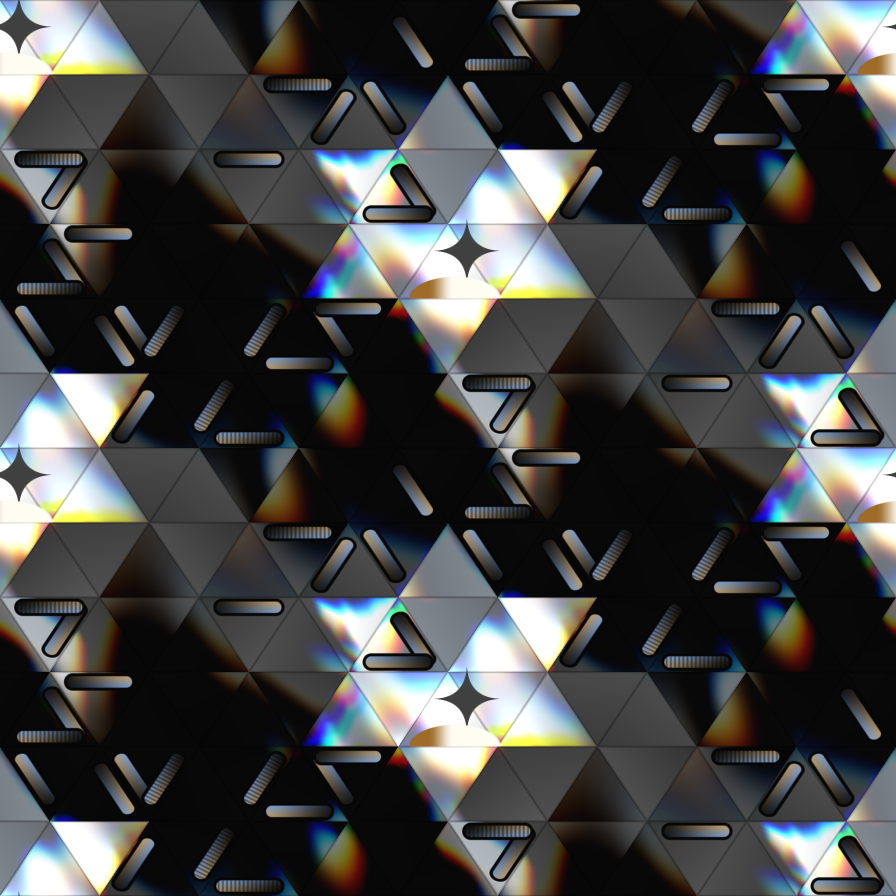
Give the GLSL for this pattern, as a Shadertoy shader.

```glsl
const float TAU = 6.2831853;
const float ROW_HEIGHT = 0.75;              // in triangle sides
const vec2 GRID_SIZE = vec2(9.0);           // canvas size in triangle sides
const vec2 STAR_CENTER = vec2(4.5, 6.75);
const vec2 STAR_STEP = vec2(4.5, 2.25);     // stagger between neighbouring stars

float hash(vec2 p, float seed) {
    return fract(sin(dot(p, vec2(127.1, 311.7)) + seed * 17.3) * 43758.5453);
}

// Value noise that wraps after a whole number of cells
float wrappedNoise(vec2 p, float period, float seed) {
    p *= period;
    vec2 i = floor(p), f = fract(p);
    f = f * f * (3.0 - 2.0 * f);
    vec2 a = mod(i, period), b = mod(i + 1.0, period);
    return mix(mix(hash(a, seed), hash(vec2(b.x, a.y), seed), f.x),
               mix(hash(vec2(a.x, b.y), seed), hash(b, seed), f.x), f.y);
}

vec2 wrapCentered(vec2 v, vec2 size) {
    return v - size * round(v / size);
}

// Offset to the nearest star of the staggered lattice
vec2 starOffset(vec2 p) {
    vec2 size = vec2(9.0, 4.5);
    vec2 a = wrapCentered(p - STAR_CENTER, size);
    vec2 b = wrapCentered(p - STAR_CENTER - STAR_STEP, size);
    return dot(a, a) < dot(b, b) ? a : b;
}

// Skewed coordinates, one unit per star
vec2 latticeCoord(vec2 p) {
    vec2 d = p - STAR_CENTER;
    return vec2(d.x, d.y + 0.5 * d.x) / 4.5;
}

// Two overlapping triangles
float hexagram(vec2 p) {
    p.y *= 0.866 / ROW_HEIGHT;
    float a = p.y;
    float b = 0.866 * p.x - 0.5 * p.y;
    float c = -0.866 * p.x - 0.5 * p.y;
    return min(max(a, max(b, c)), -min(a, min(b, c))) - 0.84;
}

// Brightness seen through the glass: bright stars over grey and black bands
float light(vec2 p, float facetTone) {
    vec2 cell = latticeCoord(p);
    vec2 d = starOffset(p);
    float star = hexagram(d) + 0.28 * (wrappedNoise(cell, 9.0, 1.0) - 0.5)
               + 0.08 * (wrappedNoise(cell, 40.0, 2.0) - 0.5);
    float band = 0.38 * cos(TAU * cell.y) + 0.16 * cos(TAU * cell.x)
               + 0.9 * (wrappedNoise(cell, 6.0, 3.0) - 0.5) + 0.25 * facetTone;
    float dark = mix(0.03, 0.27, smoothstep(-0.08, 0.16, band));
    float flare = 0.42 * smoothstep(0.72, 0.92, wrappedNoise(cell, 8.0, 4.0));
    float glass = wrappedNoise(cell, 13.0, 5.0) - 0.16 * d.x - 0.12 * d.y + 0.2 * facetTone;
    glass = mix(0.5, 1.02, smoothstep(0.3, 0.75, glass));
    return mix(dark + flare, glass, smoothstep(0.07, -0.07, star));
}

// Red, green and blue bend by different amounts
vec3 dispersedLight(vec2 p, vec2 spread, float facetTone) {
    return vec3(light(p + spread, facetTone), light(p, facetTone), light(p - spread, facetTone));
}

// Rounded slots cut along some of the triangle edges
vec3 addSlots(vec3 color, vec3 bary, vec2 key) {
    for (int k = 0; k < 3; k++) {
        float seed = 20.0 + float(k);
        float along = 0.5 * (bary.y - bary.z);
        float across = bary.x * ROW_HEIGHT - 0.1;
        float d = length(vec2(max(abs(along) - 0.27, 0.0), across)) - 0.065;
        float present = step(0.84, hash(key, seed));
        float style = hash(key, seed + 5.0);
        float fill = mix(0.06, 0.62, smoothstep(-0.45, 0.4, along + 3.0 * across * (style - 0.3)));
        fill *= 1.0 - 0.45 * step(0.75, style) * (0.5 + 0.5 * sin(along * 150.0));
        vec3 tint = 1.0 + vec3(-0.25, 0.0, 0.35) * across / 0.065;
        color = mix(color, vec3(0.025), present * smoothstep(0.03, 0.015, d));
        color = mix(color, fill * tint, present * smoothstep(0.0, -0.015, d));
        bary = bary.yzx;
    }
    return color;
}

// Dark curved diamond and bright dome inside each star
vec3 addStarInlay(vec3 color, vec2 d) {
    vec2 m = abs(d - vec2(0.19, -0.27));
    color = mix(color, vec3(0.25), smoothstep(0.62, 0.58, sqrt(m.x) + sqrt(m.y)));
    float dome = length((d - vec2(0.07, -0.75)) / vec2(0.46, 0.22));
    vec3 domeColor = mix(vec3(0.62, 0.42, 0.16), vec3(1.0, 0.99, 0.95), smoothstep(-0.2, 0.05, d.x));
    return mix(color, domeColor, smoothstep(1.03, 0.97, dome) * step(-0.75, d.y));
}

vec3 facetedGlass(vec2 p) {
    // Triangle and its barycentric coordinates
    vec2 grid = vec2(p.x - 0.5 * p.y / ROW_HEIGHT, p.y / ROW_HEIGHT);
    vec2 f = fract(grid);
    bool up = f.x + f.y < 1.0;
    vec3 bary = up ? vec3(1.0 - f.x - f.y, f) : vec3(f.x + f.y - 1.0, 1.0 - f);
    vec2 center = floor(grid) + (up ? 1.0 : 2.0) / 3.0;
    center = vec2(center.x + 0.5 * center.y, center.y * ROW_HEIGHT);
    vec2 key = mod(round(latticeCoord(center) * vec2(9.0, 18.0)), vec2(9.0, 18.0));
    vec2 tileKey = mod(round(center * vec2(2.0, 4.0)), vec2(18.0, 36.0));

    // Refraction by the facet
    vec2 tilt = vec2(hash(key, 6.0), hash(key, 7.0)) - 0.5;
    vec2 local = p - center;
    vec2 bent = p + 0.28 * tilt + local * (0.5 * hash(key, 8.0) - 0.35);
    vec2 spread = vec2(-0.05, 0.085) * mix(0.4, 1.6, hash(key, 9.0));
    vec3 color = dispersedLight(bent, spread, hash(key, 10.0) - 0.5);

    // Facet shading, cool mid greys and rare glows at a corner
    color *= 1.0 + 0.9 * dot(local, tilt);
    color *= 1.0 + vec3(-0.12, 0.0, 0.12) * (1.0 - color.g) * smoothstep(0.35, 0.5, color.g);
    color *= mix(0.72, 1.0, smoothstep(0.0, 0.025, min(bary.x, min(bary.y, bary.z))));
    color += 0.7 * step(0.97, hash(tileKey, 11.0)) * pow(bary.z, 3.0);
    color = addSlots(color, bary, key);
    return addStarInlay(color, starOffset(p));
}

void mainImage(out vec4 fragColor, in vec2 fragCoord) {
    vec3 color = vec3(0.0);
    for (int i = 0; i < 4; i++) {
        vec2 jitter = vec2(i % 2, i / 2) * 0.5 - 0.25;
        vec2 uv = (fragCoord + jitter) / iResolution.xy;
        color += clamp(facetedGlass(uv * GRID_SIZE), 0.0, 1.0);
    }
    fragColor = vec4(color * 0.25, 1.0);
}
```
